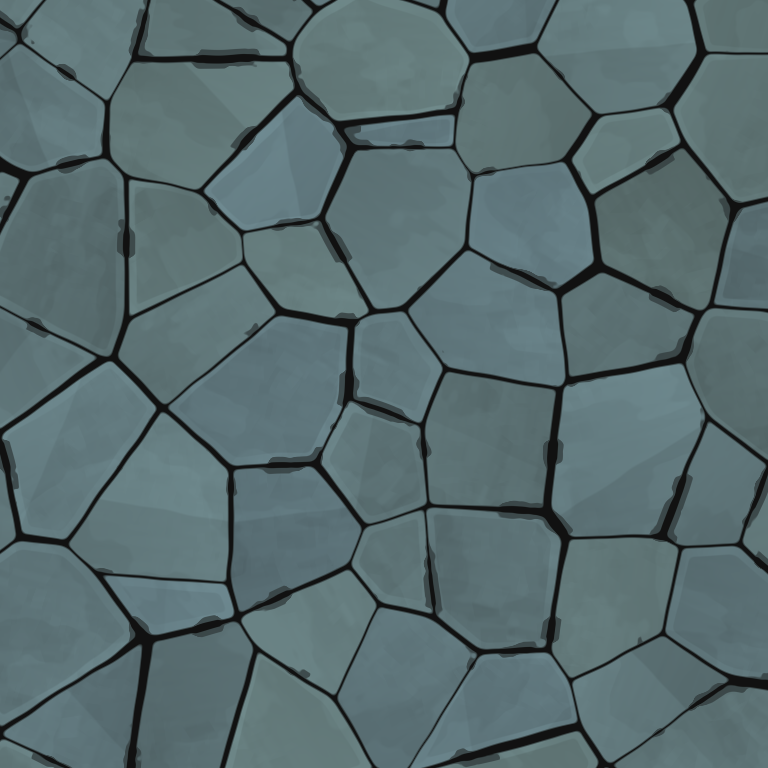
Write a three.js fragment shader that draws this texture.

```glsl
// Painted flagstones: straight-sided slabs of blue-green slate with dark cracks.
// A weighted Voronoi diagram cuts the slabs; facets, brush dabs and worn rims
// shift the tone of each slab, and the cracks vary in width and chip at corners.

varying vec2 vUv;

#define GRID 6.7            // slabs across the canvas
#define SIZE_SPREAD 0.34    // difference between large and small slabs
#define CRACK_MIN 0.0008    // half widths of cracks
#define CRACK_MAX 0.0052
#define CORNER_GAP 0.006    // opening where cracks meet
#define RIM_WIDTH 0.012     // worn lighter border
#define SOFT 0.0009         // edge smoothing
#define STONE_COLOR vec3(0.378, 0.467, 0.480)
#define TONE_STEP vec3(0.050, 0.064, 0.067)
#define SHADE_COLOR vec3(0.200, 0.240, 0.245)
#define CRACK_COLOR vec3(0.065, 0.068, 0.066)

float hash(vec2 p) {
  return fract(sin(dot(p, vec2(127.1, 311.7))) * 43758.5453);
}

vec2 hash2(vec2 p) {
  return vec2(hash(p), hash(p + 37.3));
}

float noise(vec2 p) {
  vec2 i = floor(p), f = fract(p);
  f = f * f * (3.0 - 2.0 * f);
  return mix(mix(hash(i), hash(i + vec2(1.0, 0.0)), f.x),
             mix(hash(i + vec2(0.0, 1.0)), hash(i + 1.0), f.x), f.y);
}

float smoothMin(float a, float b, float k) {
  float h = max(k - abs(a - b), 0.0) / k;
  return min(a, b) - 0.25 * h * h * k;
}

vec2 rotate(vec2 p, float angle) {
  float c = cos(angle), s = sin(angle);
  return vec2(c * p.x - s * p.y, s * p.x + c * p.y);
}

vec2 slabSite(vec2 cell) {
  return cell + 0.04 + 0.92 * hash2(cell + 5.7);
}

// Squared distance less the slab's weight: keeps all borders straight
float slabPower(vec2 p, vec2 cell) {
  vec2 d = p - slabSite(cell);
  return dot(d, d) - SIZE_SPREAD * hash(cell + 71.9);
}

// Overlapping soft rectangles, each with a random tone from -0.5 to 0.5
float brushDabs(vec2 p) {
  vec2 base = floor(p);
  float tone = 0.0;
  for (int y = -1; y <= 1; y++) {
    for (int x = -1; x <= 1; x++) {
      vec2 cell = base + vec2(float(x), float(y));
      vec2 d = rotate(p - cell - hash2(cell), 0.9 * (hash(cell + 9.1) - 0.5));
      vec2 halfSize = 0.2 + 0.5 * hash2(cell + 21.4);
      vec2 inside = smoothstep(vec2(0.0), vec2(0.04, 0.2), halfSize - abs(d));
      tone = mix(tone, hash(cell + 3.3) - 0.5, 0.75 * inside.x * inside.y);
    }
  }
  return tone;
}

// Hard-edged blotches with a ragged outline
float paintPatch(vec2 p) {
  float n = noise(p) + 0.22 * (noise(p * 4.3) - 0.5);
  return smoothstep(0.47, 0.55, n) - 0.5;
}

void main() {
  vec2 uv = vUv;
  vec2 wobble = vec2(noise(uv * 28.0), noise(uv * 28.0 + 40.0)) - 0.5;
  vec2 p = (uv + 0.003 * wobble) * GRID;
  vec2 base = floor(p);

  // Find the slab under this point
  float nearest = 1e3;
  vec2 slab = base;
  for (int y = -2; y <= 2; y++) {
    for (int x = -2; x <= 2; x++) {
      vec2 cell = base + vec2(float(x), float(y));
      float power = slabPower(p, cell);
      if (power < nearest) { nearest = power; slab = cell; }
    }
  }

  // Distance to the crack walls, each crack with its own width
  vec2 site = slabSite(slab);
  float taper = 0.35 + 1.3 * noise(uv * 9.0 + 13.0);
  float wall = 1.0;
  for (int y = -2; y <= 2; y++) {
    for (int x = -2; x <= 2; x++) {
      vec2 cell = base + vec2(float(x), float(y));
      if (distance(cell, slab) < 0.5) continue;
      float span = 2.0 * distance(slabSite(cell), site);
      float border = (slabPower(p, cell) - nearest) / (span * GRID);
      float h = hash(cell + slab + 17.0);
      wall = smoothMin(wall, border - taper * mix(CRACK_MIN, CRACK_MAX, h * h), CORNER_GAP);
    }
  }

  // Slab tone: own shade, slope and a straight facet
  vec2 local = p - site;
  float angle = 6.2832 * hash(slab + 2.2);
  vec2 turned = rotate(local, angle);
  float tone = 1.15 * (hash(slab + 8.8) - 0.5) - 0.16 + 0.4 * turned.x;
  float facet = smoothstep(-0.012, 0.012, turned.y - 0.4 * (hash(slab + 4.1) - 0.5));
  tone += (facet - 0.5) * 0.6 * smoothstep(0.5, 0.9, hash(slab + 6.5));

  // Paint strokes, strongest in scattered areas
  vec2 stroke = rotate(local, 0.5 * angle) + 11.0 * slab;
  float busy = smoothstep(0.3, 0.7, noise(uv * 7.0 + 60.0));
  tone += 0.28 * paintPatch(stroke * vec2(1.9, 3.0));
  tone += 0.6 * busy * brushDabs(stroke * vec2(3.2, 5.0));
  tone += 0.35 * busy * brushDabs(stroke * vec2(10.0, 6.0) + 50.0);
  tone += 0.12 * (noise(stroke * vec2(4.0, 22.0)) - 0.5);

  // Worn rim, broken along its length
  float rimWidth = RIM_WIDTH * (0.45 + 0.9 * noise(uv * 11.0 + 31.0));
  float rim = 1.0 - smoothstep(rimWidth - 0.0025, rimWidth, wall);
  float worn = smoothstep(0.35, 0.75, hash(slab + 14.6));
  tone += rim * worn * (0.25 + 0.6 * noise(uv * 16.0 + 80.0));

  vec3 color = STONE_COLOR + TONE_STEP * tone;
  color += (hash(slab + 33.0) - 0.5) * vec3(-0.006, 0.0, 0.026);

  // Shaded chips beside the cracks, then the cracks themselves
  float chip = smoothstep(0.64, 0.85, noise(uv * 22.0 + 7.0) + 0.2 * (noise(uv * 90.0) - 0.5));
  float shadeWidth = 0.0012 + 0.008 * chip;
  color = mix(color, SHADE_COLOR, 0.8 * (1.0 - smoothstep(shadeWidth - SOFT, shadeWidth + SOFT, wall)));
  color = mix(color, CRACK_COLOR, 1.0 - smoothstep(-SOFT, SOFT, wall - 0.002 * chip));

  gl_FragColor = vec4(color, 1.0);
}
```
